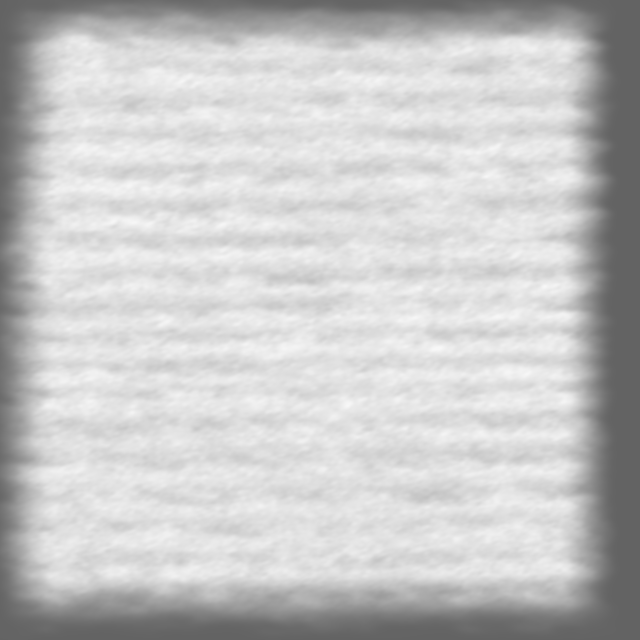
This texture is drawn by a three.js fragment shader. Its source:

```glsl
// Pale ribbed wool cloth with soft horizontal rows, fading into a dark grey border.
varying vec2 vUv;

vec2 hash2(vec2 cell) {
  vec3 q = fract(cell.xyx * vec3(0.1031, 0.1030, 0.0973));
  q += dot(q, q.yzx + 33.33);
  return fract((q.xx + q.yz) * q.zy);
}

// Cellular noise: each cell scatters one soft light or dark tuft, about -1 to 1.
float tufts(vec2 p) {
  vec2 cell = floor(p);
  float sum = 0.0;
  for (int j = -1; j <= 1; j++) {
    for (int i = -1; i <= 1; i++) {
      vec2 c = cell + vec2(float(i), float(j));
      vec2 away = p - c - hash2(c);
      float falloff = max(0.0, 1.0 - dot(away, away));
      sum += (2.0 * hash2(c + 71.0).x - 1.0) * falloff * falloff;
    }
  }
  return sum;
}

float bump(float x, float centre, float width) {
  float d = (x - centre) / width;
  return exp(-d * d);
}

// Soft step centred on an edge.
float fade(float distanceIn, float halfWidth) {
  return smoothstep(-halfWidth, halfWidth, distanceIn);
}

// Knitted rows, unevenly spaced down the cloth and slightly tilted.
float rows(vec2 p, float wobble) {
  float depth = 1.0 - p.y + 0.012 * (p.x - 0.5);
  depth -= 0.017 * bump(p.y, 0.583, 0.18) - 0.012 * bump(p.y, 0.342, 0.08);
  depth += 0.0015 * sin(p.x * 23.0 + p.y * 17.0) + 0.004 * wobble;
  return -cos(6.28318 * (depth - 0.102) / 0.0512);
}

void main() {
  vec2 p = vUv;

  // Fibre layers, from long patches to fine slanted lint
  float patches = tufts(p * vec2(13.0, 32.0) + 5.0);
  float clumps = tufts(p * vec2(29.0, 66.0) + vec2(p.y * 9.0, 40.0));
  vec2 slanted = vec2(p.x + 0.5 * p.y, p.y - 0.35 * p.x);
  float lint = tufts(slanted * vec2(58.0, 125.0) + 90.0);
  float fuzz = tufts(slanted.yx * vec2(190.0, 110.0) + 17.0);

  // Rows flatten in the upper left corner and low in the middle
  float contrast = 1.0 + 0.5 * tufts(p * vec2(4.0, 9.0) + 60.0);
  contrast *= 1.0 - 0.65 * fade(0.25 - p.x, 0.06) * fade(p.y - 0.82, 0.06);
  contrast *= 1.0 - 0.6 * bump(p.x, 0.5, 0.12) * bump(p.y, 0.25, 0.09);
  float row = rows(p, patches + clumps);

  float cloth = 0.878 + 0.032 * contrast * row;
  cloth += (0.022 * patches + 0.026 * clumps) * (1.0 - 0.35 * row);
  cloth += 0.024 * lint + 0.016 * fuzz;

  // Blurred borders, the left one bowed outward
  float ragged = 0.005 * patches + 0.004 * clumps + 0.002 * row;
  float bow = (p.y - 0.37) * (p.y - 0.37);
  float mask = fade(p.x - 0.034 - 0.07 * bow + ragged, 0.055);
  mask *= fade(0.919 - p.x + ragged, 0.045);
  mask *= fade(0.966 - 0.01 * bump(p.x, 0.57, 0.2) - p.y + ragged, 0.05);
  mask *= fade(p.y - 0.06 + ragged, 0.055);

  gl_FragColor = vec4(vec3(mix(0.39, min(cloth, 0.97), mask)), 1.0);
}
```
